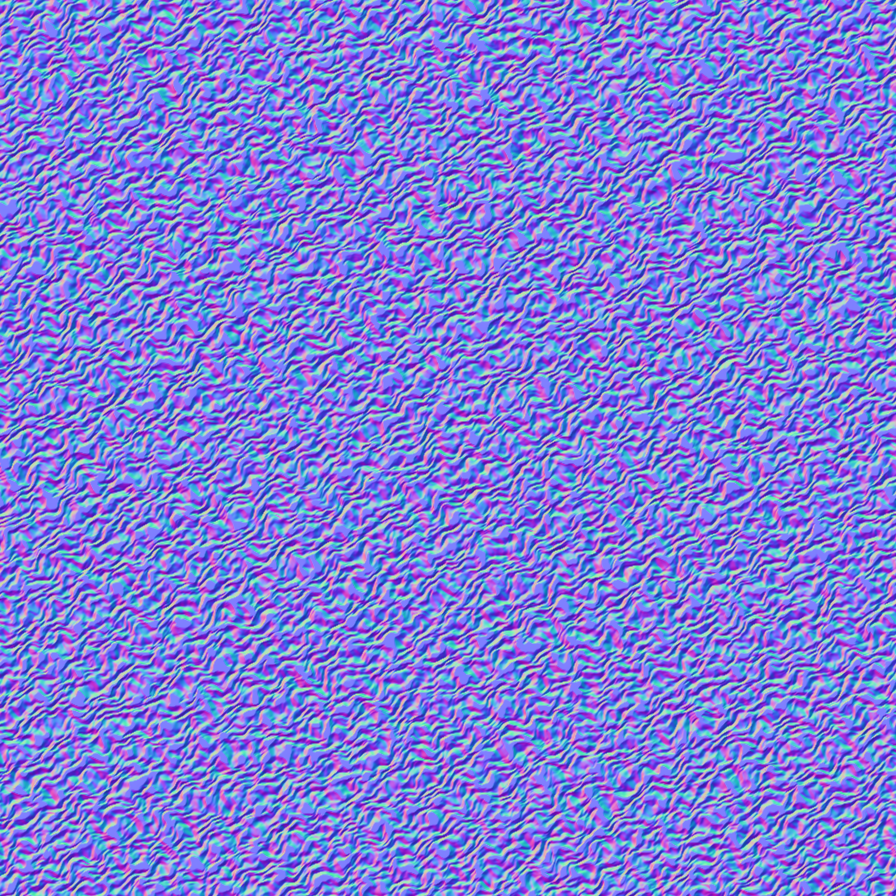
A three.js fragment shader for this texture map:

```glsl
varying vec2 vUv;

vec2 randomDirection(vec2 cell) {
  vec3 h = fract(vec3(cell.xyx) * vec3(0.1031, 0.1030, 0.0973));
  h += dot(h, h.yzx + 33.33);
  float angle = 6.28318 * fract((h.x + h.y) * h.z);
  return vec2(cos(angle), sin(angle));
}

// Gradient noise, about -0.7 to 0.7
float noise(vec2 p) {
  vec2 i = floor(p);
  vec2 f = p - i;
  vec2 u = f * f * f * (f * (f * 6.0 - 15.0) + 10.0);
  float a = dot(randomDirection(i), f);
  float b = dot(randomDirection(i + vec2(1.0, 0.0)), f - vec2(1.0, 0.0));
  float c = dot(randomDirection(i + vec2(0.0, 1.0)), f - vec2(0.0, 1.0));
  float d = dot(randomDirection(i + 1.0), f - 1.0);
  return mix(mix(a, b, u.x), mix(c, d, u.x), u.y);
}

float wrinkleHeight(vec2 p) {
  // Slanted grain axes, bent so the creases wander
  float along = dot(p, vec2(0.85, 0.527));
  float across = dot(p, vec2(-0.527, 0.85));
  across += 0.012 * noise(p * 38.0 + 7.0) + 0.003 * noise(p * 105.0 + 31.0);
  vec2 grain = vec2(along * 80.0, across * 138.0) + 200.0;

  // Self-warp leans each crease: one steep face, one gentle face
  grain.y += 0.17 * noise(grain);
  float height = noise(grain);
  height += 0.28 * noise(grain * vec2(1.8, 1.9) + 53.0);
  height += 0.45 * noise(p * vec2(40.0, 48.0) + 91.0);

  // Floor leaves flat patches between the creases
  float above = height + 0.25;
  return 0.5 * (above + sqrt(above * above + 0.0006));
}

vec3 slopeNormal(float dx, float dy) {
  // Green axis points down
  return normalize(vec3(-dx, dy, 1.0));
}

void main() {
  // One-sided slopes on each side of the point
  vec2 e = vec2(0.0012, 0.0);
  float steepness = 0.0125 / e.x;
  float center = wrinkleHeight(vUv);
  float left = steepness * (center - wrinkleHeight(vUv - e.xy));
  float right = steepness * (wrinkleHeight(vUv + e.xy) - center);
  float below = steepness * (center - wrinkleHeight(vUv - e.yx));
  float above = steepness * (wrinkleHeight(vUv + e.yx) - center);

  // Averaging the four corner normals softens and dims the creases
  vec3 normal = 0.25 * (slopeNormal(left, below) + slopeNormal(right, below)
    + slopeNormal(left, above) + slopeNormal(right, above));
  gl_FragColor = vec4(0.5 + 0.5 * normal, 1.0);
}
```
